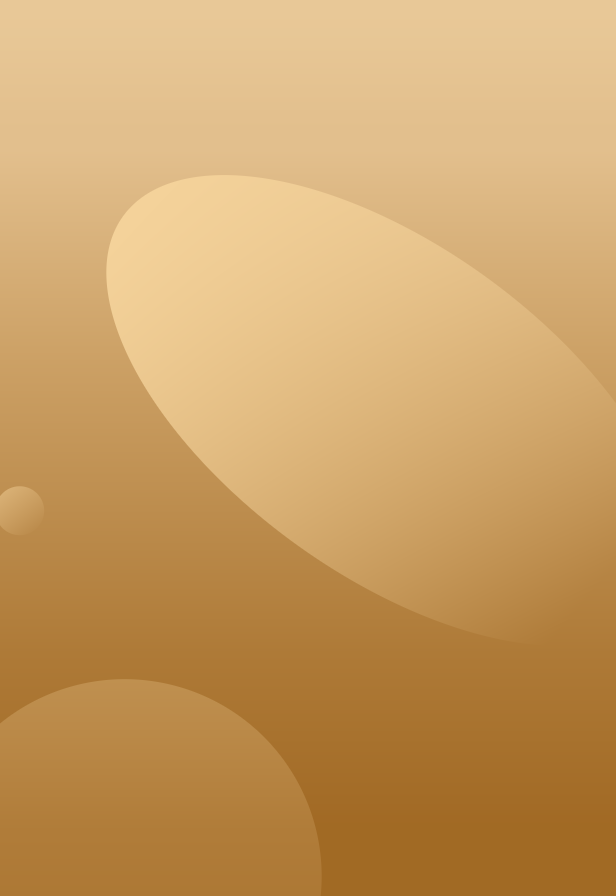
Give the GLSL for this background, as a WebGL 2 fragment shader.

```glsl
#version 300 es
precision highp float;
// Warm sand gradient with a tilted fading ellipse, a low disc and a small bead.

uniform vec2 u_resolution;
out vec4 fragColor;

// Approximate signed distance to an axis-aligned ellipse
float ellipseDistance(vec2 p, vec2 radii) {
  float k = length(p / radii);
  return k * (k - 1.0) / max(length(p / (radii * radii)), 1e-4);
}

// Antialiased coverage, one pixel wide
float coverage(float dist) {
  return clamp(0.5 - dist * u_resolution.y, 0.0, 1.0);
}

// Position along a linear gradient, 0 at the start and 1 at the end
float along(vec2 p, vec2 start, vec2 end) {
  vec2 axis = end - start;
  return clamp(dot(p - start, axis) / dot(axis, axis), 0.0, 1.0);
}

// Vertical backdrop, pale at the top and bronze at the bottom
vec3 backdrop(float depth) {
  vec3 color = mix(vec3(0.910, 0.784, 0.592), vec3(0.886, 0.748, 0.551), smoothstep(0.0, 0.17, depth));
  color = mix(color, vec3(0.804, 0.635, 0.404), clamp((depth - 0.17) / 0.22, 0.0, 1.0));
  color = mix(color, vec3(0.682, 0.478, 0.216), clamp((depth - 0.39) / 0.34, 0.0, 1.0));
  return mix(color, vec3(0.633, 0.414, 0.142), clamp((depth - 0.73) / 0.19, 0.0, 1.0));
}

void main() {
  // Canvas heights, with y measured down from the top edge
  vec2 p = gl_FragCoord.xy / u_resolution.y;
  p.y = 1.0 - p.y;

  vec3 glow = vec3(0.957, 0.824, 0.604);
  vec3 color = backdrop(p.y);

  // Large ellipse, fading toward the lower right
  float tilt = radians(36.0);
  vec2 q = p - vec2(0.436, 0.458);
  q = vec2(cos(tilt) * q.x + sin(tilt) * q.y, cos(tilt) * q.y - sin(tilt) * q.x);
  float fade = 1.0 - along(p, vec2(0.13, 0.26), vec2(0.636, 0.69));
  color = mix(color, glow, fade * coverage(ellipseDistance(q, vec2(0.369, 0.183))));

  // Low disc, fading downward
  float disc = coverage(length(p - vec2(0.139, 0.978)) - 0.22);
  color = mix(color, glow, disc * mix(0.27, 0.14, along(p, vec2(0.0, 0.758), vec2(0.0, 1.0))));

  // Small bead at the left edge
  float bead = coverage(length(p - vec2(0.022, 0.570)) - 0.0273);
  color = mix(color, glow, bead * 0.48 * (1.0 - along(p, vec2(0.005, 0.55), vec2(0.043, 0.592))));

  fragColor = vec4(color, 1.0);
}
```
